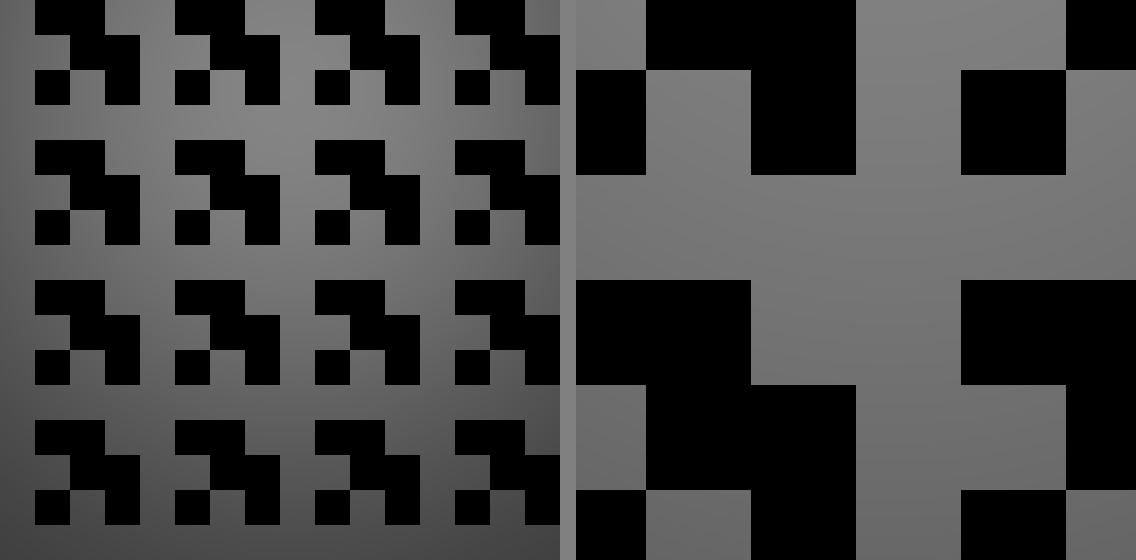
Left, the full canvas; right, a detail of the centre.
Write a WebGL 2 fragment shader that draws this pattern.

```glsl
#version 300 es
precision highp float;

uniform vec2 u_resolution;
out vec4 fragColor;

// One 4 x 4 motif, a bit per block, rows counted from the bottom
float block(vec2 cell) {
    ivec2 c = ivec2(mod(cell, 4.0));
    return float((0x6CA0 >> (c.x + 4 * c.y)) & 1);
}

// Block coverage with edges blended over one pixel
float motif(vec2 p, vec2 pixel) {
    vec2 base = floor(p - 0.5);
    vec2 blend = clamp((p - base - 1.0) / pixel + 0.5, 0.0, 1.0);
    float lower = mix(block(base), block(base + vec2(1, 0)), blend.x);
    float upper = mix(block(base + vec2(0, 1)), block(base + vec2(1, 1)), blend.x);
    return mix(lower, upper, blend.y);
}

void main() {
    vec2 uv = gl_FragCoord.xy / u_resolution;

    // Grey ground lit from the upper middle
    float reach = length((uv - vec2(0.52, 0.84)) * vec2(1.1, 1.0));
    vec3 ground = vec3(mix(0.52, 0.24, smoothstep(0.0, 1.15, reach)));

    // Four repeats of four blocks each way
    float ink = motif(uv * 16.0, 16.0 / u_resolution);
    fragColor = vec4(mix(ground, vec3(0.0), ink), 1.0);
}
```
